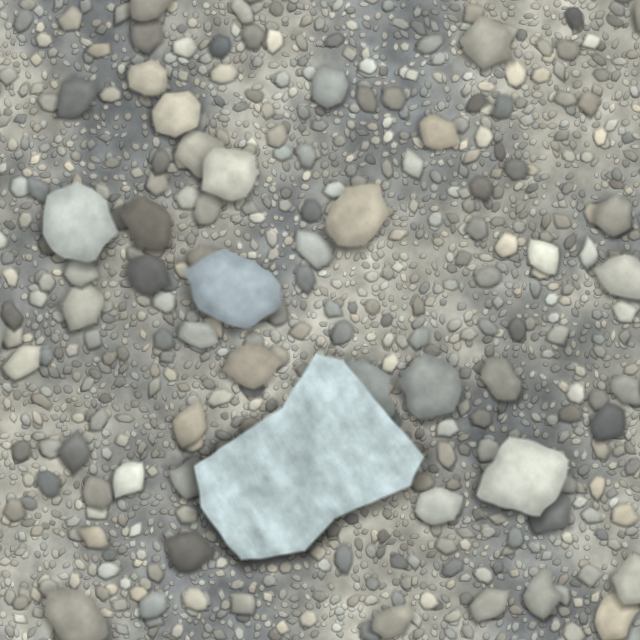
Give the GLSL for this texture, as a three.js fragment shader.

```glsl
// Gravelly ground: sand, scattered pebbles and one large pale blue angular stone.
varying vec2 vUv;

const float TAU = 6.2831853;
const vec3 SAND = vec3(0.68, 0.675, 0.63);
const vec3 DAMP = vec3(0.47, 0.485, 0.485);
const vec3 DARK = vec3(0.31, 0.32, 0.335);
const vec3 PALE = vec3(0.95, 0.95, 0.90);
const vec3 WARM = vec3(1.05, 1.0, 0.92);
const vec3 COOL = vec3(0.96, 1.0, 1.01);
const vec3 BLUE_STONE = vec3(0.70, 0.76, 0.765);
const vec3 OVAL_STONE = vec3(0.64, 0.69, 0.71);
const vec2 LIGHT = vec2(0.35, 0.94);
const vec2 SLAB_CENTER = vec2(0.48, 0.28);
const vec2 OVAL_CENTER = vec2(0.365, 0.548);
const float EDGE = 0.0034;     // softness of outlines
const float SHADOW = 0.40;     // depth of contact shadows
const float EXPOSURE = 1.05;

// Hash and noise
vec3 hash3(vec2 p) {
  vec3 q = fract(p.xyx * vec3(0.1031, 0.1030, 0.0973));
  q += dot(q, q.yxz + 33.33);
  return fract((q.xxy + q.yzz) * q.zyx);
}

float noise(vec2 p) {
  vec2 i = floor(p), f = fract(p);
  f = f * f * (3.0 - 2.0 * f);
  float low = mix(hash3(i).x, hash3(i + vec2(1.0, 0.0)).x, f.x);
  float high = mix(hash3(i + vec2(0.0, 1.0)).x, hash3(i + 1.0).x, f.x);
  return mix(low, high, f.y);
}

float fbm(vec2 p) {
  float sum = 0.0, amp = 0.53;
  for (int i = 0; i < 4; i++) {
    sum += amp * noise(p);
    p = p * 2.03 + 17.3;
    amp *= 0.5;
  }
  return sum;
}

vec3 stoneColor(vec3 h) {
  return mix(DARK, PALE, 0.5 * (h.x + h.y)) * mix(COOL, WARM, h.z);
}

// One rounded, faceted stone with its contact shadow; q is the offset from its centre
vec3 paintStone(vec3 base, vec2 q, float radius, float angle, float stretch, float sides, vec3 color) {
  float c = cos(angle), s = sin(angle);
  vec2 l = vec2(c * q.x + s * q.y, c * q.y - s * q.x) / radius;
  l *= vec2(1.0 / stretch, stretch);
  float sector = TAU / sides;
  float turn = mod(atan(l.y, l.x + 1e-5), sector) - 0.5 * sector;
  float d = length(l) * mix(1.0, 1.1 * cos(turn), 0.6);
  float lit = dot(q / radius, LIGHT);
  float shade = smoothstep(1.38, 0.95, d) * SHADOW * clamp(0.7 - 0.5 * lit, 0.15, 1.3);
  float soft = min(EDGE / radius, 0.6);
  float cover = 1.0 - smoothstep(1.0 - soft, 1.0 + soft, d);
  vec3 body = color * (1.0 + 0.11 * lit) * (1.0 - 0.16 * smoothstep(0.55, 1.05, d));
  return mix(base * (1.0 - shade), body, cover);
}

// A jittered grid of stones; share is the part of the cells that holds one,
// contrast sets how far their colours leave that of the sand
vec3 scatter(vec3 base, vec2 p, float cells, float share, float contrast, float tone) {
  vec2 g = p * cells, id = floor(g);
  vec3 ground = base;
  for (int y = -1; y <= 1; y++) {
    for (int x = -1; x <= 1; x++) {
      vec2 cell = id + vec2(float(x), float(y));
      vec3 place = hash3(cell + cells * 3.7);
      vec3 form = hash3(cell + cells * 5.3 + 41.0);
      if (place.z > share) continue;
      vec2 q = (g - cell - mix(vec2(0.2), vec2(0.8), place.xy)) / cells;
      float radius = mix(0.25, 0.42, form.x) / cells;
      vec3 color = mix(SAND, stoneColor(hash3(cell + cells * 7.1 + 83.0)), contrast) * tone;
      base = paintStone(base, q, radius, form.y * TAU, mix(1.0, 1.25, form.z),
                        4.0 + floor(place.x * 4.0), color);
    }
  }
  return mix(ground, base, min(1.0, contrast + 0.15));
}

// Signed distance to the outline of the large stone
float slabDistance(vec2 p) {
  vec2 v[10];
  v[0] = vec2(0.495, 0.443); v[1] = vec2(0.534, 0.431);
  v[2] = vec2(0.658, 0.286); v[3] = vec2(0.638, 0.245);
  v[4] = vec2(0.521, 0.193); v[5] = vec2(0.475, 0.141);
  v[6] = vec2(0.378, 0.128); v[7] = vec2(0.318, 0.210);
  v[8] = vec2(0.307, 0.270); v[9] = vec2(0.443, 0.362);
  float d = 10.0, side = 1.0;
  vec2 b = v[9];
  for (int i = 0; i < 10; i++) {
    vec2 a = v[i], e = b - a, w = p - a;
    d = min(d, length(w - e * clamp(dot(w, e) / dot(e, e), 0.0, 1.0)));
    bool above = p.y >= a.y, below = p.y < b.y, left = e.x * w.y > e.y * w.x;
    if ((above && below && left) || (!above && !below && !left)) side = -side;
    b = a;
  }
  return side * d;
}

vec3 paintSlab(vec3 base, vec2 p) {
  float d = slabDistance(p) + 0.005 * (noise(p * 34.0) - 0.5) - 0.004;
  float lit = dot(normalize(p - SLAB_CENTER + 1e-5), LIGHT);
  float shade = smoothstep(0.030, -0.004, d) * (0.42 - 0.24 * lit);
  vec2 grain = vec2(dot(p, vec2(0.5, -0.86)), dot(p, vec2(0.86, 0.5)));
  float streak = fbm(grain * vec2(14.0, 42.0)) - 0.5;
  float fleck = fbm(p * 60.0) - 0.5;
  float rim = smoothstep(-0.016, -0.002, d);
  vec3 body = BLUE_STONE * (1.0 + 0.36 * streak + 0.22 * fleck + rim * 0.08 * lit);
  return mix(base * (1.0 - shade), body, 1.0 - smoothstep(-EDGE, EDGE, d));
}

void main() {
  vec2 p = vUv;
  // Slight warp makes the outlines irregular
  vec2 warped = p + 0.010 * (vec2(noise(p * 36.0), noise(p * 36.0 + 57.0)) - 0.5);
  float mottle = 0.88 + 0.24 * fbm(p * 46.0);
  float patches = 0.80 + 0.40 * fbm(p * 7.0 + 29.0);

  // Sandy bed with damp patches and clumps
  vec3 color = mix(DAMP, SAND, smoothstep(0.25, 0.65, fbm(p * 5.0 + 3.0)));
  color *= patches * (0.78 + 0.44 * fbm(p * 36.0 + 11.0));

  // Grains to pebbles, from fine to coarse
  color = scatter(color, warped, 64.0, 0.80, 0.58, mottle * patches);
  color = scatter(color, warped, 39.0, 0.50, 0.70, mottle * patches);
  color = scatter(color, warped, 22.0, 0.38, 0.82, mottle);
  color = scatter(color, warped, 11.0, 0.27, 0.90, mottle);
  color = scatter(color, warped, 6.5, 0.25, 0.90, mottle);

  // The two bluish stones
  color = paintStone(color, warped - OVAL_CENTER, 0.066, -0.35, 1.2, 6.0, OVAL_STONE * mottle);
  color = paintSlab(color, p);
  gl_FragColor = vec4(clamp(color * EXPOSURE, 0.0, 1.0), 1.0);
}
```
